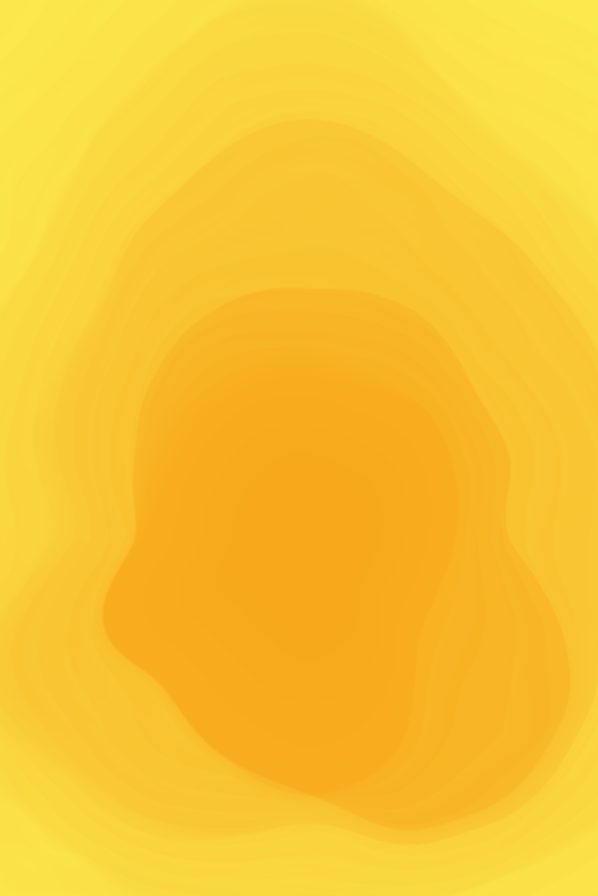
Write a Shadertoy shader that draws this background.

```glsl
// Layered amber cavern: four irregular rings around a dark hollow, each a cut
// edge with a soft ramp behind it. Rings are smooth polar curves; warped bands
// of depth add the fine strata. One tone value is mapped to a warm gradient.

const vec2 CENTER = vec2(0.52, 0.60);          // canvas spans 1.0 by 1.5
const vec3 DEEP_AMBER = vec3(0.97, 0.66, 0.105);
const vec3 PALE_YELLOW = vec3(0.985, 0.92, 0.31);

// Tone gained at each ring edge, and across the slope outside it
const vec4 EDGE_STEP = vec4(0.07, 0.16, 0.14, 0.09);
const vec4 SLOPE_RISE = vec4(0.09, 0.08, 0.13, 0.13);
const float HOLLOW_RISE = 0.08;

// Edge softness and the directions in which the rings melt away
const float SHARP_EDGE = 0.003;
const float SOFT_EDGE = 0.045;
const vec2 HOLLOW_FADE = vec2(-0.5, 0.866);
const vec2 OUTER_FADE = vec2(-0.98, -0.2);

const float STRATA_COUNT = 4.0;
const float STRATA_DEPTH = 0.045;
const float WOBBLE = 0.014;

// Ring radii at equal angles, counterclockwise from the right
const int SPOKES = 16;
const float HOLLOW[SPOKES] = float[](
    0.242, 0.264, 0.287, 0.281, 0.293, 0.297, 0.293, 0.279,
    0.291, 0.377, 0.354, 0.387, 0.430, 0.379, 0.250, 0.230);
const float INNER[SPOKES] = float[](
    0.334, 0.361, 0.371, 0.422, 0.418, 0.414, 0.375, 0.318,
    0.295, 0.377, 0.354, 0.387, 0.430, 0.525, 0.539, 0.463);
const float OUTER[SPOKES] = float[](
    0.566, 0.566, 0.580, 0.623, 0.703, 0.615, 0.514, 0.467,
    0.414, 0.576, 0.555, 0.543, 0.479, 0.551, 0.572, 0.527);
const float RIM[SPOKES] = float[](
    0.78, 0.74, 0.71, 0.75, 0.92, 0.805, 0.66, 0.645,
    0.645, 0.655, 0.665, 0.655, 0.625, 0.645, 0.68, 0.72);

float hash(vec2 cell) {
    vec3 q = fract(vec3(cell.xyx) * 0.1031);
    q += dot(q, q.yzx + 33.33);
    return fract((q.x + q.y) * q.z);
}

float noise(vec2 p) {
    vec2 cell = floor(p), f = fract(p);
    f = f * f * (3.0 - 2.0 * f);
    return mix(mix(hash(cell), hash(cell + vec2(1, 0)), f.x),
               mix(hash(cell + vec2(0, 1)), hash(cell + vec2(1, 1)), f.x), f.y);
}

// Periodic Catmull-Rom curve through the radii; turn is measured in spokes
float ringRadius(float radii[SPOKES], float turn) {
    int i = int(floor(turn)) + SPOKES;
    float f = fract(turn);
    float a = radii[(i - 1) % SPOKES], b = radii[i % SPOKES];
    float c = radii[(i + 1) % SPOKES], d = radii[(i + 2) % SPOKES];
    return b + 0.5 * f * (c - a + f * (2.0 * a - 5.0 * b + 4.0 * c - d
             + f * (3.0 * (b - c) + d - a)));
}

void mainImage(out vec4 fragColor, in vec2 fragCoord) {
    vec2 p = fragCoord / iResolution.xy * vec2(1.0, 1.5);

    // Slightly warped polar position
    vec2 warp = vec2(noise(p * 9.0), noise(p * 9.0 + 37.0)) - 0.5;
    vec2 offset = p - CENTER + WOBBLE * warp;
    float r = length(offset);
    vec2 dir = offset / max(r, 0.0001);
    float turn = atan(dir.y, dir.x) / 6.28319 * float(SPOKES);

    // Ring edges and the slopes between them, from the hollow outward
    vec4 ring = vec4(ringRadius(HOLLOW, turn), ringRadius(INNER, turn),
                     ringRadius(OUTER, turn), ringRadius(RIM, turn));
    vec4 gap = max(vec4(ring.yzw, ring.w + 0.25) - ring, 0.02);
    vec4 fade = vec4(dot(dir, HOLLOW_FADE), 0.0, dot(dir, OUTER_FADE), 0.5);
    vec4 soft = max(SHARP_EDGE, 0.8 / iResolution.x)
              + SOFT_EDGE * smoothstep(0.3, 1.0, fade);
    vec4 edge = smoothstep(-soft, soft, r - ring);
    vec4 slope = clamp((r - ring) / gap, 0.0, 1.0);
    float hollow = min(r / ring.x, 1.0);
    float tone = HOLLOW_RISE * hollow * hollow
               + dot(EDGE_STEP, edge) + dot(SLOPE_RISE, slope);

    // Fine strata, faded where rings pinch together
    float depth = hollow + dot(slope, vec4(1.0));
    float band = fract(depth * STRATA_COUNT + 1.6 * noise(p * 4.0)
                       + 0.4 * noise(p * 11.0));
    float saw = band - smoothstep(0.88, 1.0, band);
    vec4 zone = max(edge - vec4(edge.yzw, 0.0), 0.0);
    float strength = dot(zone, smoothstep(0.03, 0.12, gap));
    tone -= STRATA_DEPTH * strength * (saw - 0.44);

    // Faint silky lines following the slopes
    float silk = noise(vec2(depth * 22.0, 0.0) + 2.0 * noise(p * 5.0));
    tone += 0.02 * strength * (silk - 0.5);

    fragColor = vec4(mix(DEEP_AMBER, PALE_YELLOW, clamp(tone, 0.0, 1.0)), 1.0);
}
```
